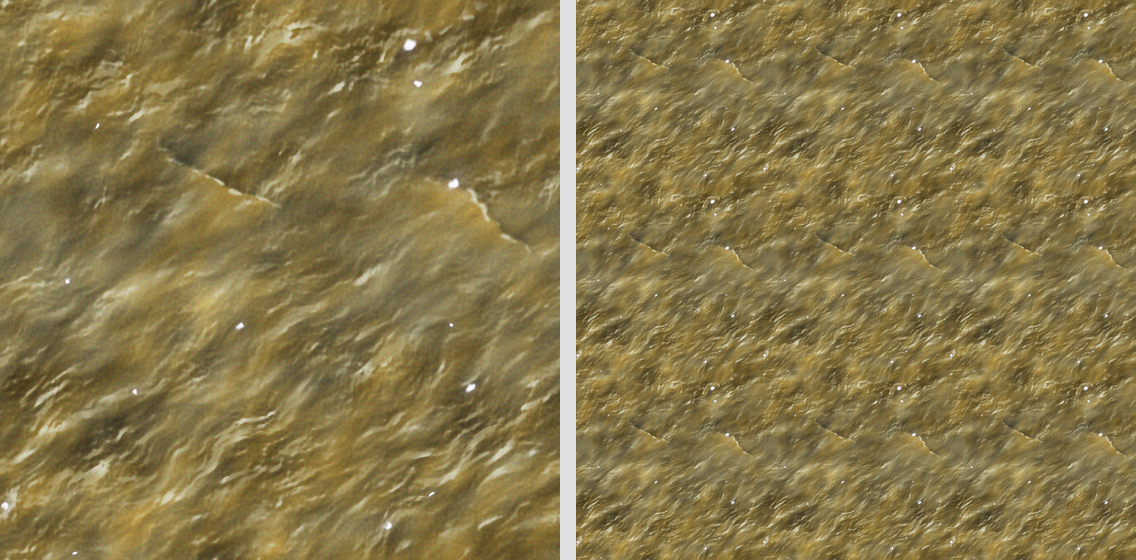
Left, the tile; right, the same tile 3 across and 3 down.
Give the GLSL for this texture, as a three.js fragment shader.

```glsl
// Wet, silty ochre surface with slanted lumps, scalloped creases and glints; tiles seamlessly.
varying vec2 vUv;

const float TAU = 6.2831853;
const vec3 OCHRE = vec3(0.515, 0.425, 0.200);
const vec3 SILT = vec3(0.482, 0.447, 0.308);
const vec3 PALE = vec3(0.70, 0.68, 0.53);
const vec3 SHEEN = vec3(0.85, 0.85, 0.77);
const vec3 GLINT = vec3(0.97, 0.97, 1.0);
const vec3 HALO = vec3(0.62, 0.58, 0.62);
const vec2 LIGHT_DIR = vec2(-0.5, 0.866);

float hash(vec2 p, float seed) {
  vec3 q = fract(vec3(p.xyx) * 0.1031 + seed * 0.0713);
  q += dot(q, q.yzx + 33.33);
  return fract((q.x + q.y) * q.z);
}

// Gradient at a lattice corner, wrapped on the sheared torus.
float corner(vec2 cell, vec2 f, vec2 freq, float shear, float seed) {
  float turns = floor((cell.x + 0.5) / freq.x);
  cell.x -= turns * freq.x;
  cell.y = mod(cell.y + turns * shear + 0.5, freq.y) - 0.5;
  float angle = TAU * hash(floor(cell + 0.5), seed);
  return dot(vec2(cos(angle), sin(angle)), f);
}

// Tiling gradient noise; its rows climb by shear / freq.y (all whole numbers).
float noise(vec2 uv, vec2 freq, float shear, float seed) {
  vec2 p = vec2(uv.x * freq.x, uv.y * freq.y - uv.x * shear);
  vec2 c = floor(p);
  vec2 f = p - c;
  vec2 w = f * f * f * (f * (f * 6.0 - 15.0) + 10.0);
  vec2 e = vec2(1.0, 0.0);
  float low = mix(corner(c, f, freq, shear, seed),
                  corner(c + e.xy, f - e.xy, freq, shear, seed), w.x);
  float high = mix(corner(c + e.yx, f - e.yx, freq, shear, seed),
                   corner(c + e.xx, f - e.xx, freq, shear, seed), w.x);
  return mix(low, high, w.y);
}

// Octaves of noise, partly folded into round lumps with sharper valleys.
float lumpy(vec2 uv, vec2 freq, float shear, float gain, float seed) {
  float sum = 0.0;
  float amp = 0.5;
  for (int i = 0; i < 5; i++) {
    float n = noise(uv, freq, shear, seed + float(i));
    sum += amp * (0.85 * n + 0.45 * (sqrt(n * n + 0.003) - 0.2));
    freq *= 2.0;
    shear *= 2.0;
    amp *= gain;
  }
  return sum;
}

vec2 wobble(vec2 uv, float freq, float seed) {
  return vec2(noise(uv, vec2(freq), 0.0, seed), noise(uv, vec2(freq), 0.0, seed + 1.0));
}

// Periodic band in height: 1 at the centre, 0 half a tile away.
float band(float y, float centre) {
  return 0.5 + 0.5 * cos(TAU * (y - centre));
}

float relief(vec2 uv) {
  vec2 p = uv + 0.03 * wobble(uv, 6.0, 11.0) + 0.010 * wobble(uv, 17.0, 13.0);
  float gain = mix(0.42, 0.57, smoothstep(-0.3, 0.35, noise(uv, vec2(7.0, 8.0), 3.0, 15.0)));
  float slanted = lumpy(p, vec2(7.0, 11.0), 6.0, gain, 21.0);
  float rounded = lumpy(p, vec2(7.0, 8.0), 3.0, gain, 31.0);
  float h = mix(slanted, rounded, smoothstep(0.25, 0.8, band(uv.y, 0.82)));
  return h * (1.15 - 0.5 * band(uv.y, 0.55));
}

// Bowed crease: x soft lip below, y dark groove above, z thin bright rim between.
vec3 crease(vec2 uv, vec2 middle, vec2 span, float bend) {
  vec2 d = fract(uv - middle + 0.5) - 0.5;
  float reach = length(span);
  vec2 dir = span / reach;
  float t = dot(d, dir) / reach;
  float off = dot(d, vec2(-dir.y, dir.x)) - bend * (1.0 - t * t);
  float ends = 1.0 - smoothstep(0.5, 1.15, abs(t));
  float lip = (1.0 - smoothstep(-0.008, 0.005, off)) * exp(min(off, 0.0) / 0.04);
  float groove = smoothstep(-0.004, 0.008, off) * exp(-max(off, 0.0) / 0.016);
  float rim = exp(-pow((off + 0.002) / 0.0045, 2.0));
  return ends * vec3(lip, groove, rim);
}

// Scattered sparkles: x is the white core, y the dim halo.
vec2 sparkles(vec2 uv) {
  vec2 result = vec2(0.0);
  vec2 p = uv + 0.006 * wobble(uv, 75.0, 41.0);
  for (int i = 0; i < 13; i++) {
    vec2 id = vec2(float(i), 7.0);
    vec2 d = fract(p - vec2(hash(id, 1.0), hash(id, 2.0)) + 0.5) - 0.5;
    float size = mix(0.004, 0.012, pow(hash(id, 3.0), 2.0));
    float r = length(vec2(d.x, d.y - 0.25 * d.x)) / size;
    result = max(result, vec2(1.0 - smoothstep(0.4, 1.15, r), exp(-r * r * 0.35)));
  }
  return result;
}

void main() {
  // Relief lit from the upper left, over soft blotches of several sizes
  float h = relief(vUv);
  float slope = h - relief(vUv + 0.007 * LIGHT_DIR);
  vec2 p = vUv + 0.02 * wobble(vUv, 9.0, 53.0);
  float cloud = noise(p, vec2(4.0, 5.0), 3.0, 51.0) + 0.8 * noise(p, vec2(9.0, 13.0), 8.0, 52.0)
    + 0.7 * noise(p, vec2(18.0, 28.0), 17.0, 59.0);
  float shade = 1.02 + 0.7 * h + 0.34 * cloud + 2.0 * clamp(slope, -0.08, 0.08);

  // Creases, frayed by the same kind of wobble
  vec2 frayed = vUv + 0.03 * wobble(vUv, 11.0, 55.0) + 0.010 * wobble(vUv, 36.0, 57.0);
  vec3 fold = crease(frayed, vec2(0.39, 0.70), vec2(0.12, -0.06), -0.022);
  fold += crease(frayed, vec2(0.85, 0.61), vec2(0.10, -0.08), 0.022);
  fold += 0.7 * crease(frayed, vec2(0.75, 0.93), vec2(-0.13, -0.08), 0.0);
  shade += 0.20 * fold.x - 0.38 * fold.y;

  // Ochre on the raised parts, grey silt in the calm ones
  float silt = 0.48 + 0.7 * noise(vUv, vec2(5.0, 6.0), 3.0, 61.0)
    + 0.7 * noise(p, vec2(14.0, 20.0), 12.0, 62.0)
    + 0.45 * (band(vUv.y, 0.52) - 0.5) - 0.5 * fold.x;
  vec3 color = mix(OCHRE, SILT, clamp(silt, 0.0, 1.0)) * max(shade, 0.5);

  // Pale lit flanks, then short wet flecks on the steepest ones
  float flecks = smoothstep(-0.05, 0.45, noise(vUv, vec2(24.0, 34.0), 18.0, 63.0));
  float beads = smoothstep(-0.05, 0.25, noise(vUv, vec2(48.0), 0.0, 64.0));
  color = mix(color, PALE, 0.50 * smoothstep(0.0, 0.085, slope));
  color = mix(color, SHEEN, 0.85 * flecks * smoothstep(0.015, 0.09, slope));
  color = mix(color, SHEEN, 0.85 * beads * min(fold.z, 1.0));

  // Glints and fine colour grain
  vec2 spark = sparkles(vUv);
  color = mix(color, HALO, 0.4 * spark.y);
  color = mix(color, GLINT, spark.x);
  vec2 fine = vec2(170.0);
  color += 0.07 * vec3(noise(vUv, fine, 0.0, 71.0), noise(vUv, fine, 0.0, 72.0), noise(vUv, fine, 0.0, 73.0));
  gl_FragColor = vec4(clamp(color, 0.0, 1.0), 1.0);
}
```
